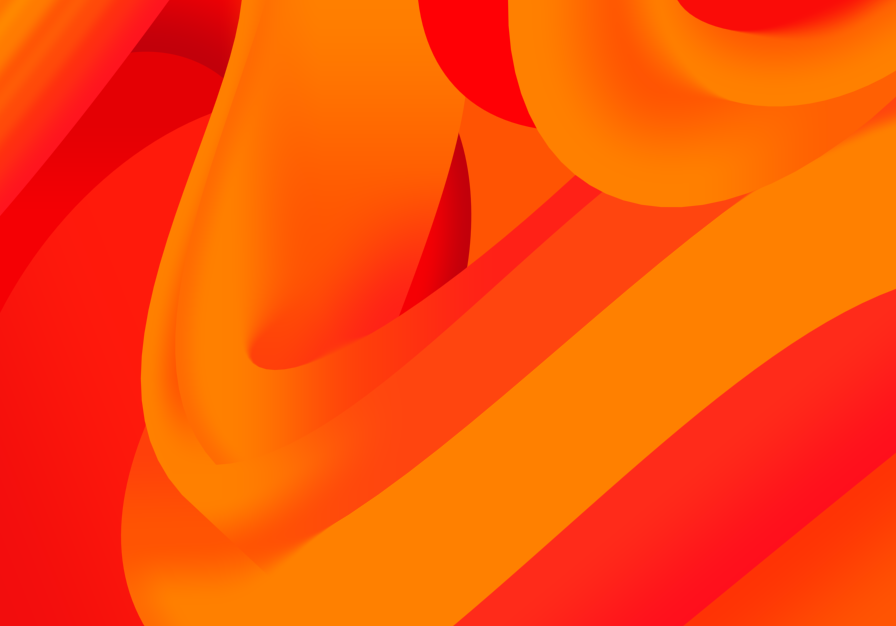
Write a Shadertoy shader that draws this background.

```glsl
const float CANVAS_HEIGHT = 5.36;   // design units from bottom to top
const int CURVE_STEPS = 24;
const vec3 AMBER   = vec3(1.00, 0.50, 0.00);
const vec3 ORANGE  = vec3(1.00, 0.42, 0.01);
const vec3 FLAME   = vec3(1.00, 0.33, 0.01);
const vec3 EMBER   = vec3(1.00, 0.25, 0.04);
const vec3 SCARLET = vec3(1.00, 0.13, 0.09);
const vec3 RED     = vec3(0.99, 0.07, 0.04);
const vec3 PURE    = vec3(0.96, 0.00, 0.015);
const vec3 CRIMSON = vec3(0.76, 0.00, 0.04);
const float STREAK_STRENGTH = 0.10;

vec2 bezier(vec2 a, vec2 b, vec2 c, vec2 d, float t) {
    float s = 1.0 - t;
    return s*s*s*a + 3.0*s*s*t*b + 3.0*s*t*t*c + t*t*t*d;
}

// Signed distance to a curve with straight tails; positive on its left
float side(vec2 p, vec2 a, vec2 b, vec2 c, vec2 d) {
    float nearest = 1e9, signedDist = 0.0;
    vec2 start = a;
    for (int i = 1; i <= CURVE_STEPS; i++) {
        vec2 end = bezier(a, b, c, d, float(i) / float(CURVE_STEPS));
        vec2 dir = end - start, rel = p - start;
        float low = i == 1 ? -1e3 : 0.0;
        float high = i == CURVE_STEPS ? 1e3 : 1.0;
        vec2 gap = rel - dir * clamp(dot(rel, dir) / dot(dir, dir), low, high);
        float dist = dot(gap, gap);
        if (dist < nearest) {
            nearest = dist;
            signedDist = sqrt(dist) * (dir.x*rel.y - dir.y*rel.x < 0.0 ? -1.0 : 1.0);
        }
        start = end;
    }
    return signedDist;
}

float fill(float dist, float soft) {
    return smoothstep(-soft, soft, dist);
}

void mainImage(out vec4 fragColor, in vec2 fragCoord) {
    vec2 p = fragCoord / iResolution.y * CANVAS_HEIGHT;
    float edge = 0.8 * CANVAS_HEIGHT / iResolution.y;

    // Deep red backdrop and shaded hollow
    float hollow = side(p, vec2(1.05, 4.90), vec2(1.40, 4.96), vec2(1.70, 4.86), vec2(1.90, 4.70));
    vec3 col = mix(PURE, PURE * 0.93, smoothstep(3.4, 4.4, p.y));
    vec3 hollowCol = mix(CRIMSON, PURE, smoothstep(0.0, 0.8, hollow));
    col = mix(col, hollowCol, fill(hollow, edge));

    // Large round form on the left
    float disc = -side(p, vec2(0.0, 2.68), vec2(0.40, 3.46), vec2(1.10, 4.16), vec2(1.92, 4.43));
    vec3 discCol = mix(vec3(0.95, 0.05, 0.05), vec3(1.0, 0.10, 0.045), smoothstep(0.0, 2.2, p.x + 0.4*p.y));
    col = mix(col, discCol, fill(disc, edge));

    // Streaked tube in the upper left corner
    float tube = side(p, vec2(0.0, 3.51), vec2(0.50, 4.09), vec2(1.0, 4.74), vec2(1.45, 5.36));
    vec3 tubeCol = mix(vec3(1.0, 0.08, 0.12), EMBER, smoothstep(0.0, 0.5, tube));
    tubeCol = mix(tubeCol, AMBER, smoothstep(0.35, 1.05, tube));
    float streak = sin(tube*15.0) * 0.6 + sin(tube*31.0 + 1.0) * 0.4;
    tubeCol.g += STREAK_STRENGTH * 0.5 * streak * smoothstep(0.15, 0.6, tube);
    col = mix(col, tubeCol, fill(tube, edge));

    // Broad amber band sweeping from lower left to right
    float bandLeft = side(p, vec2(1.24, 1.70), vec2(0.98, 1.06), vec2(0.95, 0.46), vec2(1.26, -0.04));
    float bandTop = side(p, vec2(1.65, 0.46), vec2(3.20, 0.36), vec2(5.85, 3.86), vec2(7.68, 4.38));
    float bandLow = -side(p, vec2(3.88, 0.0), vec2(5.20, 1.11), vec2(6.50, 2.46), vec2(7.68, 2.89));
    float topSoft = mix(0.28, edge, smoothstep(1.9, 2.9, p.x));
    topSoft = mix(topSoft, 0.12, smoothstep(6.2, 7.4, p.x));
    vec3 bandCol = mix(ORANGE, AMBER, smoothstep(0.0, 0.35, bandLeft));
    vec3 shade = mix(FLAME, EMBER, smoothstep(0.3, 1.1, bandTop));
    bandCol = mix(bandCol, shade, fill(bandTop, topSoft));
    col = mix(col, bandCol, fill(bandLeft, edge));

    // Red underside and the orange corner below it
    float corner = -side(p, vec2(5.85, 0.0), vec2(6.46, 0.50), vec2(7.07, 1.0), vec2(7.68, 1.49));
    vec3 underCol = mix(vec3(1.0, 0.06, 0.11), vec3(1.0, 0.17, 0.10), smoothstep(0.0, 1.1, -corner));
    col = mix(col, underCol, fill(bandLow, edge));
    col = mix(col, mix(vec3(1.0, 0.20, 0.02), FLAME, smoothstep(0.0, 1.1, corner)), fill(corner, edge));

    // Outer fold, bright at its turn and red toward the right
    float outer = side(p, vec2(2.07, 5.36), vec2(1.95, 4.16), vec2(0.45, 2.01), vec2(1.70, 0.99));
    float inBand = fill(bandTop, topSoft);
    vec3 turnCol = mix(FLAME, AMBER, smoothstep(0.12, 0.6, bandTop));
    turnCol = mix(turnCol, FLAME, smoothstep(0.05, 0.35, outer) * smoothstep(1.3, 2.2, p.y));
    vec3 outerCol = mix(turnCol, vec3(1.0, 0.27, 0.06), smoothstep(1.9, 3.6, p.x));
    col = mix(col, outerCol, fill(outer, edge) * inBand);

    // Middle fold
    float foldLeft = side(p, vec2(2.28, 5.36), vec2(1.85, 3.96), vec2(1.03, 2.26), vec2(1.85, 1.38));
    float foldLow = side(p, vec2(1.85, 1.38), vec2(2.80, 1.41), vec2(4.0, 2.76), vec2(5.15, 3.71));
    vec3 foldCol = mix(mix(ORANGE, AMBER, smoothstep(0.0, 0.25, foldLeft)), EMBER, smoothstep(1.9, 3.2, p.x));
    foldCol = mix(foldCol, SCARLET, smoothstep(2.9, 4.3, p.x));
    col = mix(col, foldCol, fill(foldLeft, edge) * fill(foldLow, edge));

    // Inside of the bend: open gap, dark wedge, then the front face
    float bend = side(p, vec2(2.07, 2.51), vec2(2.05, 1.76), vec2(3.30, 2.36), vec2(4.90, 3.83));
    float wedge = -side(p, vec2(3.85, 4.41), vec2(4.05, 4.01), vec2(4.08, 3.46), vec2(3.98, 2.96));
    float face = side(p, vec2(3.38, 2.56), vec2(3.65, 3.26), vec2(3.90, 3.96), vec2(3.98, 4.50));
    float blob = side(p, vec2(3.58, 5.36), vec2(3.65, 4.76), vec2(4.0, 4.36), vec2(4.60, 4.26));
    vec3 faceCol = mix(EMBER, FLAME, smoothstep(2.1, 3.3, p.y));
    faceCol = mix(faceCol, AMBER, smoothstep(3.1, 5.5, p.y));
    faceCol = mix(faceCol, SCARLET, smoothstep(0.9, 0.0, face) * smoothstep(4.0, 2.6, p.y));
    vec3 insideCol = mix(FLAME, mix(CRIMSON, PURE, smoothstep(0.0, 0.4, wedge)), fill(wedge, edge));
    insideCol = mix(insideCol, faceCol, fill(face, edge));
    insideCol = mix(insideCol, vec3(1.0, 0.0, 0.02), fill(blob, edge));
    float bendSoft = mix(edge, 0.45, smoothstep(2.2, 3.1, p.y) * smoothstep(3.2, 2.7, p.x));
    col = mix(col, insideCol, fill(bend - 0.8*bendSoft, bendSoft));

    // Nested loops in the upper right
    float loopOuter = side(p, vec2(4.35, 5.36), vec2(4.32, 3.56), vec2(5.90, 2.86), vec2(7.68, 4.54));
    float loopMid = side(p, vec2(5.45, 5.36), vec2(5.60, 4.46), vec2(6.70, 4.16), vec2(7.68, 4.76));
    float loopCore = side(p, vec2(5.80, 5.36), vec2(6.0, 5.01), vec2(6.90, 4.96), vec2(7.45, 5.36));
    vec3 loopCol = mix(AMBER, FLAME, smoothstep(0.2, 1.05, loopOuter));
    loopCol = mix(loopCol, mix(ORANGE, FLAME, 0.5), smoothstep(5.9, 7.2, p.x));
    vec3 midCol = mix(AMBER, FLAME, smoothstep(0.1, 0.75, loopMid));
    float midSoft = mix(0.25, edge, smoothstep(5.5, 6.3, p.x));
    loopCol = mix(loopCol, midCol, fill(loopMid, midSoft));
    float coreSoft = mix(edge, 0.16, smoothstep(6.2, 7.2, p.x));
    loopCol = mix(loopCol, mix(RED, PURE, 0.3), fill(loopCore, coreSoft));
    col = mix(col, loopCol, fill(loopOuter, edge));

    fragColor = vec4(clamp(col, 0.0, 1.0), 1.0);
}
```
